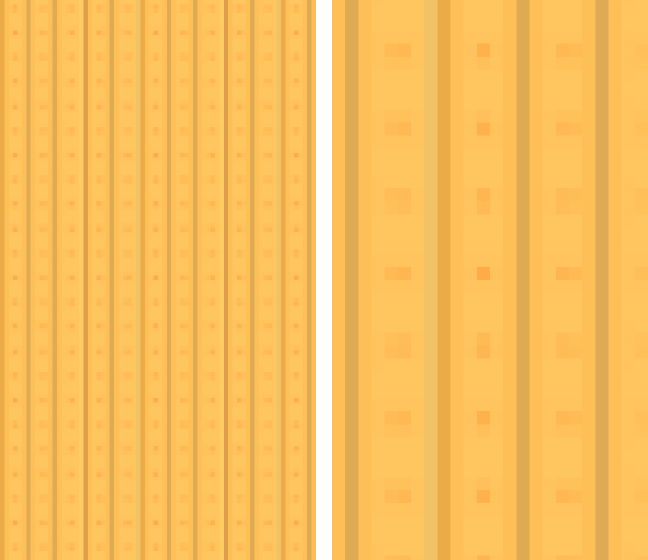
Left, the full canvas; right, a detail of the centre.
Write a WebGL 2 fragment shader that draws this pattern.

```glsl
#version 300 es
precision highp float;
// Corrugated amber strips: dark vertical grooves with a column of small dots between them.
// Groove and dot spacings are fractions of a coarse cell grid, so the groove tints
// and the dot softness cycle every five repeats.

uniform vec2 u_resolution;
out vec4 outColor;

const vec2 GRID = vec2(72.0, 128.0);       // coarse cells across and down
const int TILE_CELLS = 32;                 // cells after which grooves recur
const int TILE_GROOVES = 5;                // grooves in that span
const vec2 SPACING = vec2(6.4, 5.6);       // dot spacing in cells
const vec2 DOT_CENTER = vec2(3.5, 1.9);    // first dot, from the top left
const vec2 DOT_SIZE = vec2(1.0);
const vec2 HALO_SIZE = vec2(2.0, 1.8);
const vec2 GLOW_SIZE = vec2(2.8, 2.2);
const float DOT_STRENGTH = 0.85;
const float HALO_STRENGTH = 0.35;
const float GLOW_STRENGTH = 0.4;

const vec3 AMBER = vec3(1.00, 0.77, 0.37);
const vec3 EDGE = vec3(1.00, 0.75, 0.34);
const vec3 DOT = vec3(1.00, 0.66, 0.27);
const vec3 GLOW = vec3(1.00, 0.79, 0.39);
const vec3 OLIVE = vec3(0.87, 0.67, 0.33);
const vec3 OCHRE = vec3(0.92, 0.67, 0.28);
const vec3 BROWN = vec3(0.87, 0.62, 0.29);
const vec3 PALE_OLIVE = vec3(0.95, 0.76, 0.40);
const vec3 HIGHLIGHT = vec3(1.00, 0.80, 0.38);

// Share of a unit cell covered by the nearest repeated box
float boxCover(vec2 cell, vec2 center, vec2 size) {
  vec2 d = cell + 0.5 - center;
  d -= SPACING * round(d / SPACING);
  vec2 overlap = min(d + 0.5, size * 0.5) - max(d - 0.5, -size * 0.5);
  overlap = clamp(overlap, 0.0, 1.0);
  return overlap.x * overlap.y;
}

// Groove tint by its place in the cycle
vec3 grooveColor(int phase) {
  return phase == 0 ? OCHRE : phase == 3 ? BROWN : OLIVE;
}

// Tint of the column just left of a groove
vec3 leftEdgeColor(int phase) {
  return phase == 0 ? PALE_OLIVE : phase == 3 ? HIGHLIGHT : EDGE;
}

vec3 cellColor(vec2 cell) {
  int column = int(cell.x);
  int groove = (column * TILE_GROOVES + TILE_CELLS - 1) / TILE_CELLS;
  int next = groove * TILE_CELLS / TILE_GROOVES;
  int previous = (groove - 1) * TILE_CELLS / TILE_GROOVES;
  int phase = groove % TILE_GROOVES;

  // Grooves and their edges
  if (column == next) return grooveColor(phase);
  if (column == next - 1) return leftEdgeColor(phase);
  if (column == previous + 1) return EDGE;

  // Faint light patches midway between dots, then halo and dot
  vec2 between = DOT_CENTER + vec2(0.0, SPACING.y * 0.5);
  vec3 color = mix(AMBER, GLOW, GLOW_STRENGTH * boxCover(cell, between, GLOW_SIZE));
  color = mix(color, EDGE, HALO_STRENGTH * boxCover(cell, DOT_CENTER, HALO_SIZE));
  return mix(color, DOT, DOT_STRENGTH * boxCover(cell, DOT_CENTER, DOT_SIZE));
}

void main() {
  // Four samples per pixel smooth the cell borders at any size
  vec3 color = vec3(0.0);
  for (int i = 0; i < 4; i++) {
    vec2 offset = vec2(i % 2, i / 2) * 0.5 - 0.25;
    vec2 uv = (gl_FragCoord.xy + offset) / u_resolution;
    uv.y = 1.0 - uv.y;
    color += cellColor(floor(uv * GRID));
  }
  outColor = vec4(color * 0.25, 1.0);
}
```
